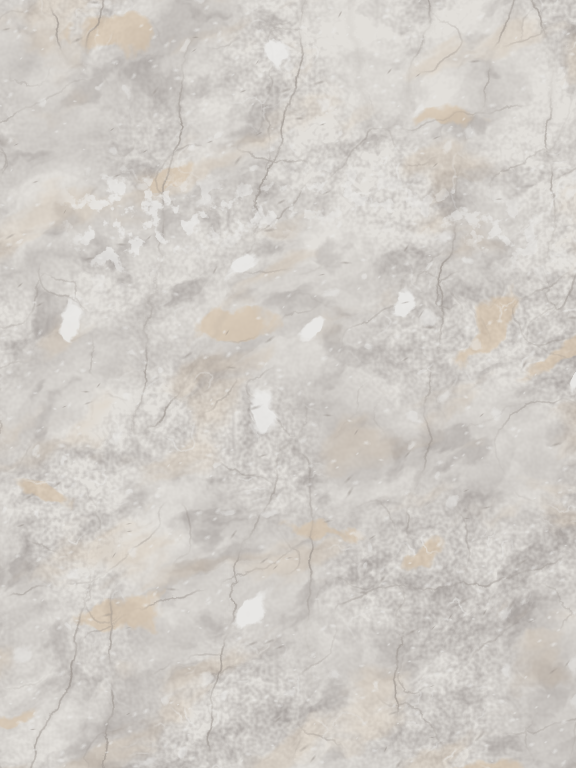
Give the GLSL for this texture, as a WebGL 2 fragment shader.

```glsl
#version 300 es
precision highp float;
// Pale beige polished marble with hairline veins, white shells and ochre clasts.

#define SHADE vec3(0.672, 0.650, 0.636)
#define PALE vec3(0.877, 0.865, 0.846)
#define OCHRE vec3(0.835, 0.755, 0.655)
#define SHELL vec3(0.920, 0.917, 0.910)
#define VEIN vec3(0.590, 0.560, 0.535)
#define TONE_LEVEL 0.74
#define CLOUD_CONTRAST 0.34
#define GRAIN_CONTRAST 0.62
#define VEIN_WIDTH 0.0009
#define VEIN_STRENGTH 0.55
#define SHELL_DENSITY 0.16
#define OCHRE_DENSITY 0.27

uniform vec2 u_resolution;
out vec4 fragColor;

vec2 hash2(vec2 p) {
  vec3 q = fract(p.xyx * vec3(0.1031, 0.1030, 0.0973));
  q += dot(q, q.yzx + 33.33);
  return fract((q.xx + q.yz) * q.zy);
}

// Turns the coordinates so that features along x rise by angle a.
mat2 turn(float a) {
  return mat2(cos(a), -sin(a), sin(a), cos(a));
}

float corner(vec2 cell, vec2 offset) {
  float a = 6.2832 * hash2(cell).x;
  return dot(vec2(cos(a), sin(a)), offset);
}

// Gradient noise, roughly -0.7 to 0.7.
float noise(vec2 p) {
  vec2 i = floor(p), f = p - i, e = vec2(1.0, 0.0);
  vec2 u = f * f * f * (f * (f * 6.0 - 15.0) + 10.0);
  return mix(mix(corner(i, f), corner(i + e, f - e), u.x),
             mix(corner(i + e.yx, f - e.yx), corner(i + 1.0, f - 1.0), u.x), u.y);
}

float fbm(vec2 p) {
  float sum = 0.0, gain = 1.0;
  for (int i = 0; i < 4; i++) {
    sum += gain * noise(p);
    p = turn(0.6) * p * 2.03 + 17.3;
    gain *= 0.5;
  }
  return sum;
}

// Thin line along the zero contour of a noise field.
float hairline(vec2 q, float width) {
  float n = noise(q) + 0.05 * noise(q * 4.0);
  float slope = length(vec2(dFdx(n), dFdy(n))) * u_resolution.x;
  return 1.0 - smoothstep(0.0, width + 1.2 / u_resolution.x, abs(n) / max(slope, 1.0));
}

// Scattered ragged ellipses, one at most per cell; size is in cells.
float flecks(vec2 p, float cells, float density, vec2 size, float lean, float ragged, float blur) {
  vec2 q = p * cells, home = floor(q);
  float wobble = ragged * fbm(q * 3.5 + 5.0);
  float soft = blur + cells / (u_resolution.x * size.y);
  float cover = 0.0;
  for (int y = -1; y <= 1; y++)
    for (int x = -1; x <= 1; x++) {
      vec2 cell = home + vec2(x, y);
      vec2 pick = hash2(cell + cells * 7.0), spot = hash2(cell + cells * 3.0 + 41.0);
      vec2 v = turn(lean + (pick.y - 0.5) * 1.2) * (q - cell - spot);
      float d = length(v / (size * (0.5 + 0.8 * spot.x))) + wobble - 1.0;
      cover = max(cover, step(pick.x, density) * (1.0 - smoothstep(-soft, soft, d)));
    }
  return cover;
}

void main() {
  vec2 p = gl_FragCoord.xy / u_resolution.x;
  vec2 bend = vec2(fbm(p * 5.0 + 3.0), fbm(p * 5.0 + 29.0));
  vec2 jag = vec2(fbm(p * 36.0), fbm(p * 36.0 + 50.0));
  vec2 w = p + 0.035 * bend + 0.006 * jag;
  vec2 slant = turn(0.4) * w, steep = turn(-0.14) * w;

  // Clouded ground with faint clasts, dusky blotches and a patchy fine grain.
  float rough = smoothstep(-0.3, 0.4, noise(p * 4.5 + 70.0));
  float tone = TONE_LEVEL + 0.12 * (gl_FragCoord.y / u_resolution.y - 0.5);
  tone += CLOUD_CONTRAST * fbm(p * 2.3 + 8.0);
  tone += 0.30 * fbm(slant * vec2(7.0, 15.0));
  tone += 0.13 * smoothstep(-0.03, 0.03, noise(slant * vec2(5.0, 9.0) + 20.0)) - 0.065;
  tone -= 0.34 * smoothstep(0.08, 0.45, fbm(slant * vec2(9.0, 14.0) + 130.0));
  tone += GRAIN_CONTRAST * (0.3 + rough) * (0.5 * fbm(w * 44.0) + 0.55 * noise(p * 140.0));
  vec3 color = mix(SHADE, PALE, clamp(tone, 0.0, 1.05));

  // Ochre clasts and a warm stain.
  float stain = smoothstep(0.12, 0.5, fbm(slant * vec2(4.0, 9.0) + 90.0));
  float clast = flecks(w, 4.5, OCHRE_DENSITY, vec2(0.30, 0.09), 0.2, 0.8, 0.15);
  color = mix(color, OCHRE, max(0.27 * stain, 0.62 * clast));

  // Steep veins, slanted fissures and a faint net, all fading in and out.
  vec2 course = steep * vec2(5.5, 0.7) + 11.0;
  float fade = smoothstep(-0.45, 0.35, noise(p * 15.0));
  float veins = hairline(course, VEIN_WIDTH) * smoothstep(-0.35, 0.2, noise(p * 4.0 + 31.0));
  float fissures = hairline(slant * vec2(2.4, 7.0) + 47.0, VEIN_WIDTH)
                 * smoothstep(-0.1, 0.3, noise(p * 5.0 + 62.0));
  float net = hairline(w * 6.5 + 83.0, VEIN_WIDTH) * smoothstep(-0.1, 0.3, noise(p * 6.0 + 9.0));
  float lines = max(veins, max(0.75 * fissures, 0.6 * net)) * fade;
  color = mix(color, VEIN, VEIN_STRENGTH * lines + 0.08 * hairline(course, 0.010));

  // White shells, pebbles, crumbled patches and curved shell fragments.
  float shells = flecks(w, 6.0, SHELL_DENSITY, vec2(0.19, 0.10), 0.9, 0.8, 0.12);
  float pebbles = flecks(w, 19.0, 0.15, vec2(0.19, 0.13), 0.6, 0.5, 0.25);
  float crumble = smoothstep(0.05, 0.3, fbm(p * 32.0 + 4.0))
                * smoothstep(0.34, 0.52, noise(p * 2.6 + 55.0));
  float curls = hairline(w * 24.0, 0.001) * smoothstep(0.1, 0.4, noise(p * 17.0 + 37.0)) * rough;
  color = mix(color, SHELL, max(max(0.9 * shells, 0.5 * pebbles), max(0.75 * crumble, 0.5 * curls)));

  // Tiny pale specks and a few short dark dashes.
  color = mix(color, SHELL, 0.55 * flecks(p, 55.0, 0.16, vec2(0.19, 0.11), 0.4, 0.5, 0.3));
  color = mix(color, VEIN, 0.5 * flecks(p, 36.0, 0.06, vec2(0.18, 0.05), 0.5, 0.5, 0.3));

  fragColor = vec4(color, 1.0);
}
```
